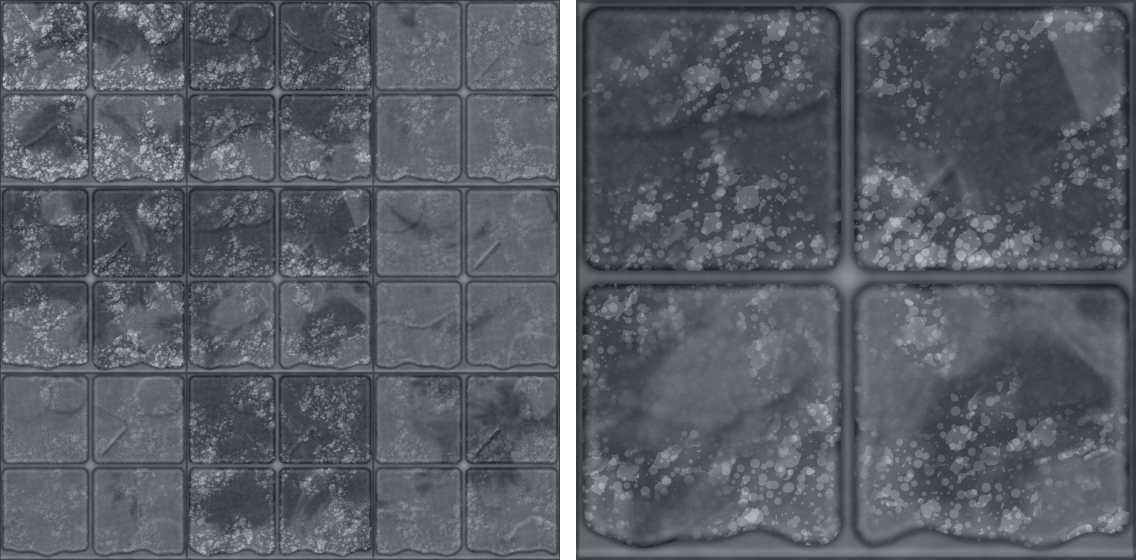
Left, the full canvas; right, a detail of the centre.
A Shadertoy shader for this texture:

```glsl
// Worn slate paving: 3 by 3 panels, each pressed with 2 by 2 rounded tiles.
// A shared relief of slabs, ridges and humps is lit by finite differences;
// layered sines spread dark stains and cellular noise scatters pale flecks.

vec2 hash2(vec2 p) {
    vec3 a = fract(p.xyx * vec3(.1031, .1030, .0973));
    a += dot(a, a.yzx + 33.33);
    return fract((a.xx + a.yz) * a.zy);
}

// Layered, rotated and warped sines, roughly -1 to 1
float waves(vec2 p) {
    float sum = 0., amp = .55;
    for (int i = 0; i < 5; i++) {
        p = mat2(.8, .6, -.6, .8) * p * 1.75 + .7 * sin(p.yx * 1.3) + 1.7;
        sum += amp * sin(p.x) * sin(p.y);
        amp *= .68;
    }
    return sum;
}

// Cellular specks of random radius
float flecks(vec2 p, float soft) {
    vec2 cell = floor(p);
    float cover = 0.;
    for (int y = -1; y <= 1; y++)
    for (int x = -1; x <= 1; x++) {
        vec2 c = cell + vec2(x, y), h = hash2(c);
        float radius = .08 + .5 * pow(hash2(c + 71.).x, 2.);
        cover = max(cover, smoothstep(soft, -soft, length(c + h - p) - radius));
    }
    return cover;
}

float ellipse(vec2 p, vec2 centre, vec2 radii) {
    return (length((p - centre) / radii) - 1.) * min(radii.x, radii.y);
}

float segment(vec2 p, vec2 a, vec2 b) {
    vec2 d = b - a;
    return length(p - a - d * clamp(dot(p - a, d) / dot(d, d), 0., 1.));
}

float raised(float d) { return smoothstep(.012, -.012, d); }

// Two slabs near the top of each panel
float slabs(vec2 p, float warp) {
    float left = ellipse(p, vec2(.34, .88), vec2(.12, .095));
    float right = ellipse(p, vec2(.86, .87), vec2(.12, .11));
    return raised(min(left, right) + warp);
}

// Height of the stone; strength differs by panel and motif
float relief(vec2 p, vec2 id) {
    vec2 s = hash2(id + 5.), r = hash2(id + 19.);
    float n = waves(p * 5. + id * 7.3), warp = .016 * n;
    float h = (.4 + .6 * s.x) * slabs(p, warp);
    h += (.2 + .6 * s.y) * raised(ellipse(p, vec2(.13, .9), vec2(.15, .14)) + warp);
    h += (.4 + .6 * r.x) * raised(ellipse(p, vec2(.87, .09), vec2(.15, .13)) + warp);
    // Diagonal chisel scar and wavy ridges
    h += (.3 + .9 * r.y) * exp(-pow((segment(p, vec2(.55, .57), vec2(.67, .7)) + warp * .4) / .009, 2.));
    float ridge = p.y - .27 - .04 * sin(p.x * 15. + s.x * 3.) - .2 * (p.x - .2) + warp;
    h += .7 * s.y * exp(-pow(ridge / .012, 2.)) * smoothstep(.5, .35, p.x);
    float vein = p.y - .83 + .65 * (p.x - .53) + warp * 2.;
    h += .6 * s.x * exp(-pow(vein / .012, 2.)) * smoothstep(.49, .53, p.x) * smoothstep(.76, .66, p.x);
    return h + .3 * n;
}

void mainImage(out vec4 fragColor, in vec2 fragCoord) {
    vec2 g = 3. * fragCoord / iResolution.xy;
    vec2 id = floor(g), p = fract(g);
    float px = 3. / iResolution.y;

    // Rounded tile, with a wavy sill along the panel foot
    vec2 split = vec2(.485, .505), q = step(split, p);
    vec2 lo = q * split + .012, hi = mix(split, vec2(1), q) - .012;
    lo.y += (1. - q.y) * (.025 + .012 * sin(p.x * 19. + id.x * 2.) + .006 * sin(p.x * 43.));
    vec2 box = abs(p - .5 * (lo + hi)) - .5 * (hi - lo) + .035;
    float d = length(max(box, 0.)) + min(max(box.x, box.y), 0.) - .035;
    float foot = smoothstep(.24, .02, p.y - lo.y);

    // Panel wear, bottom row first: darkness, then amount of flecks
    ivec2 k = ivec2(clamp(id, 0., 2.));
    float wear = mat3(.05, .95, .45, .8, .68, .08, .42, 1., .12)[k.y][k.x];
    float dust = mat3(.35, .8, .4, .85, .75, .25, 1.1, .85, .45)[k.y][k.x];
    float slab = slabs(p, .016 * waves(p * 5. + id * 7.3));
    float dark = wear * (.68 + .5 * q.y) + .12 * (hash2(id * 2. + q).x - .5);
    float patches = waves(g * 4. + 2.);
    float stain = smoothstep(-.35, .35, patches + 1.6 * dark - .75 - .55 * foot - .35 * slab);

    // Stone tone, relief lighting and flecks
    float tone = mix(.395, .265, stain) + .025 * waves(g * 9.) + .02 * waves(g * 60.);
    vec2 toLight = vec2(-.5, .85) * .009;
    float slope = relief(p - toLight, id) - relief(p + toLight, id);
    tone += clamp(.11 * slope, -.08, .18);
    vec2 f = mat2(.8, -.6, .6, .8) * g + .012 * vec2(waves(g * 22.), waves(g * 22. + 9.));
    float drift = smoothstep(-.15, .5, waves(g * 7. + 4.) + .45 * foot + .25 * slab);
    float coarse = flecks(f * vec2(21, 32), px * 26.);
    float fine = flecks(g * 62., px * 55.);
    tone += dust * drift * (.19 * coarse + .15 * fine) + .03 * fine * dust;

    // Groove, dark outline and pale bevel
    vec2 fromCross = p - split;
    float groove = .41 + .03 * waves(g * 16.) + .14 * exp(-dot(fromCross, fromCross) / .0006);
    tone = mix(groove, tone, smoothstep(px, -px, d));
    tone -= .14 * exp(-pow(d / .008, 2.));
    tone += .05 * exp(-pow((d + .018) / .008, 2.));

    // Seams between panels
    vec2 edge = min(p, 1. - p);
    tone -= .15 * smoothstep(.009, .002, min(edge.x, edge.y));
    tone += .09 * exp(-pow((p.y - .015) / .007, 2.));

    fragColor = vec4(clamp(tone + vec3(-.01, 0, .025), .15, .72), 1);
}
```
